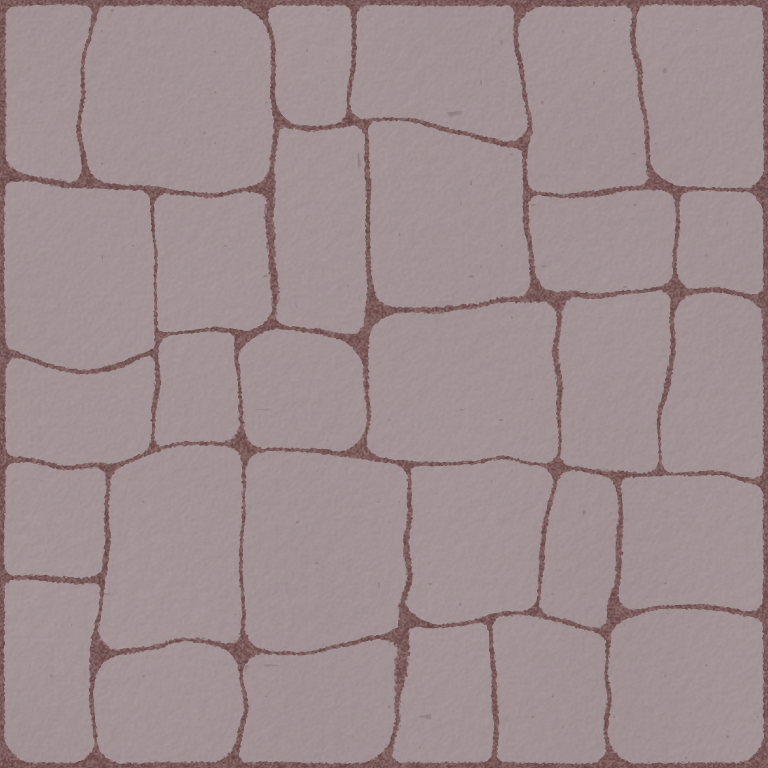
Reproduce this texture procedurally as a Shadertoy shader.

```glsl
// Irregular paving: thirty pale mauve stones with rounded corners, thin grainy
// red-brown joints and a narrow frame. Upright and level walls alternate on a
// jittered lattice, so each wall ends against a neighbour in a T-junction.

const vec2 GRID = vec2(6.0, 5.0);          // stones across and up
const float FRAME_INSET = 0.02;            // in lattice units
const vec3 STONE = vec3(0.633, 0.573, 0.583);
const vec3 JOINT_DARK = vec3(0.38, 0.25, 0.25);
const vec3 JOINT_LIGHT = vec3(0.56, 0.45, 0.445);

vec2 hash22(vec2 p) {
    vec3 q = fract(vec3(p.xyx) * vec3(0.1031, 0.1030, 0.0973));
    q += dot(q, q.yzx + 33.33);
    return fract((q.xx + q.yz) * q.zy);
}

float noise(vec2 p) {
    vec2 i = floor(p);
    vec2 f = fract(p);
    f = f * f * (3.0 - 2.0 * f);
    float low = mix(hash22(i).x, hash22(i + vec2(1, 0)).x, f.x);
    float high = mix(hash22(i + vec2(0, 1)).x, hash22(i + vec2(1, 1)).x, f.x);
    return mix(low, high, f.y);
}

vec2 noisePair(vec2 p) {
    return vec2(noise(p), noise(p + 47.3)) - 0.5;
}

// Minimum of two distances with a circular fillet
float roundMin(float a, float b, float radius) {
    return max(min(a, b), radius) - length(max(radius - vec2(a, b), 0.0));
}

// Position of a cell's slanted wall beside p; outermost walls form the frame
float wallAt(vec2 cell, vec2 p, bool upright) {
    vec2 h = hash22(cell + 17.0) - 0.5;
    float index = upright ? cell.x : cell.y;
    float last = upright ? GRID.x : GRID.y;
    float along = upright ? p.y - cell.y - 0.5 : p.x - cell.x - 0.5;
    if (index < 0.5) return 0.5 + FRAME_INSET;
    if (index > last - 0.5) return last + 0.5 - FRAME_INSET;
    return index + 0.5 + 0.64 * h.x + 0.2 * h.y * along;
}

// Distance inside one stone, in canvas units
float stoneDistance(vec2 block, vec2 p) {
    vec2 sw = block - 1.0;
    vec2 se = block - vec2(0, 1);
    vec2 nw = block - vec2(1, 0);
    bool even = mod(block.x + block.y, 2.0) < 0.5;
    float left = p.x - wallAt(even ? sw : nw, p, true);
    float right = wallAt(even ? block : se, p, true) - p.x;
    float bottom = p.y - wallAt(even ? se : sw, p, false);
    float top = wallAt(even ? nw : block, p, false) - p.y;
    vec2 corner = vec2(step(right, left), step(top, bottom));
    float h = hash22(block * 2.0 + corner + 91.0).x;
    float radius = mix(0.014, 0.042, h * h);
    return roundMin(min(left, right) / GRID.x, min(bottom, top) / GRID.y, radius);
}

float pavingDistance(vec2 uv) {
    vec2 p = uv * GRID + 0.5;
    vec2 nearest = floor(p + 0.5);
    float d = -1.0;
    for (int y = -1; y <= 1; y++)
        for (int x = -1; x <= 1; x++)
            d = max(d, stoneDistance(nearest + vec2(x, y), p));
    return d;
}

// Hand-drawn bends that vanish at the frame
vec2 bend(vec2 uv) {
    vec2 edge = min(uv, 1.0 - uv);
    float fade = smoothstep(0.0, 0.08, min(edge.x, edge.y));
    vec2 offset = 0.04 * noisePair(uv * 7.0) + 0.009 * noisePair(uv * 24.0);
    return uv + fade * offset;
}

float relief(vec2 uv) {
    return 0.6 * noise(uv * 85.0) + 0.4 * noise(uv * 230.0);
}

vec3 stoneColor(vec2 uv) {
    float emboss = relief(uv) - relief(uv + vec2(-0.002, 0.002));
    float blotch = noise(uv * 5.0) - 0.5;
    float grain = noise(uv * 420.0) - 0.5;
    float speck = smoothstep(0.96, 0.995, noise(uv * 75.0 + 8.0));
    return STONE + 0.05 * emboss + 0.018 * blotch + 0.016 * grain - 0.07 * speck;
}

vec3 jointColor(vec2 uv) {
    float grain = 0.75 * noise(uv * 440.0 + 5.0) + 0.25 * noise(uv * 150.0);
    return mix(JOINT_DARK, JOINT_LIGHT, grain);
}

void mainImage(out vec4 fragColor, in vec2 fragCoord) {
    vec2 uv = fragCoord / iResolution.xy;
    float d = pavingDistance(bend(uv));

    // Joint with uneven width and a crumbly edge
    float halfWidth = mix(0.0018, 0.0042, noise(uv * 14.0 + 3.0));
    float crumble = 0.0028 * (noise(uv * 360.0 + 21.0) - 0.5);
    float softness = max(0.0011, 0.6 / iResolution.y);
    float stone = smoothstep(-softness, softness, d - halfWidth + crumble);

    fragColor = vec4(mix(jointColor(uv), stoneColor(uv), stone), 1.0);
}
```
